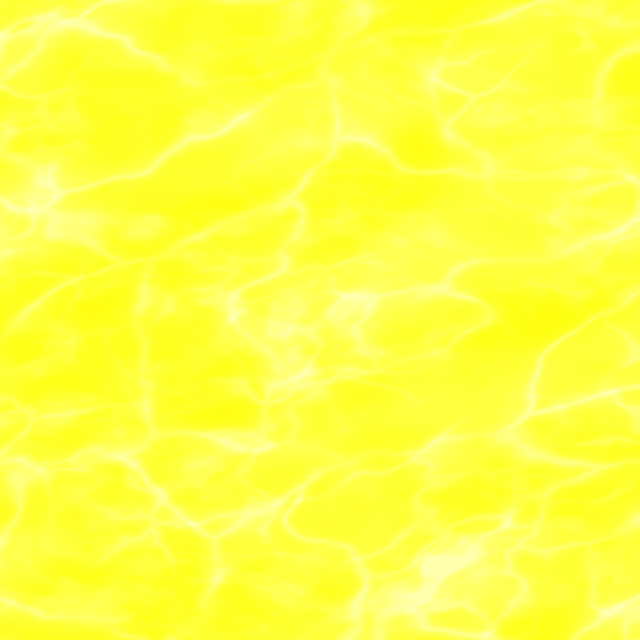
Reproduce this texture procedurally as a Shadertoy shader.

```glsl
// Sunlit water caustics in yellow: a net of soft bright filaments over mottled water.
// Filaments are borders of warped, slanted Voronoi cells at two scales; noise fades
// them in and out and adds cloudy patches and thin wisps.

const vec3 DEEP_YELLOW = vec3(1.0, 1.0, 0.0);
const vec3 WHITE = vec3(1.0);
const float SLANT = 0.30;

float hash(vec2 p) {
    return fract(sin(dot(p, vec2(127.1, 311.7))) * 43758.545);
}

vec2 hash2(vec2 p) {
    return vec2(hash(p), hash(p + vec2(37.2, 17.9)));
}

float noise(vec2 p) {
    vec2 cell = floor(p);
    vec2 f = fract(p);
    f = f * f * f * (f * (f * 6.0 - 15.0) + 10.0);
    float low = mix(hash(cell), hash(cell + vec2(1.0, 0.0)), f.x);
    float high = mix(hash(cell + vec2(0.0, 1.0)), hash(cell + 1.0), f.x);
    return mix(low, high, f.y);
}

float fbm(vec2 p) {
    float sum = 0.0;
    float amplitude = 0.533;
    for (int i = 0; i < 4; i++) {
        sum += amplitude * noise(p);
        p = mat2(0.8, 0.6, -0.6, 0.8) * p * 2.03 + 11.3;
        amplitude *= 0.5;
    }
    return sum;
}

vec2 rotate(vec2 p, float angle) {
    float c = cos(angle);
    float s = sin(angle);
    return vec2(c * p.x + s * p.y, c * p.y - s * p.x);
}

vec2 warp(vec2 p, float amount) {
    return p + amount * (vec2(fbm(p * 0.9 + 3.7), fbm(p * 0.9 + 41.3)) - 0.5);
}

// Distance to the nearest Voronoi border
float borderDistance(vec2 p) {
    vec2 cell = floor(p);
    vec2 f = fract(p);
    vec2 nearest = vec2(8.0);
    for (int y = -1; y <= 1; y++)
    for (int x = -1; x <= 1; x++) {
        vec2 offset = vec2(x, y);
        vec2 toSite = offset + hash2(cell + offset) - f;
        if (dot(toSite, toSite) < dot(nearest, nearest)) nearest = toSite;
    }
    float border = 8.0;
    for (int y = -2; y <= 2; y++)
    for (int x = -2; x <= 2; x++) {
        vec2 offset = vec2(x, y);
        vec2 toSite = offset + hash2(cell + offset) - f;
        vec2 gap = toSite - nearest;
        if (dot(gap, gap) > 0.0001)
            border = min(border, dot(0.5 * (toSite + nearest), normalize(gap)));
    }
    return border;
}

// Soft line with a rounded peak and a wide glow
float filament(float d, float width) {
    return width * width / (width * width + d * d);
}

// Thin curved streaks along the middle level of the noise
float wisps(vec2 p) {
    float ridge = 1.0 - abs(2.0 * fbm(p) - 1.0);
    return pow(ridge, 7.0);
}

void mainImage(out vec4 fragColor, in vec2 fragCoord) {
    vec2 uv = fragCoord / iResolution.xy;
    vec2 slanted = rotate(uv, SLANT) + 2.0;

    // Main net and a finer, fainter one
    vec2 coarse = warp(slanted * vec2(2.7, 4.9), 1.5);
    vec2 fine = warp(slanted * vec2(5.2, 9.5) + 23.0, 1.8);
    float mainNet = filament(borderDistance(coarse), 0.042);
    float fineNet = filament(borderDistance(fine), 0.07);

    // Uneven brightness along the filaments
    float mainStrength = mix(0.3, 1.0, smoothstep(0.25, 0.7, fbm(uv * vec2(6.0, 9.0) + 5.0)));
    float fineStrength = smoothstep(0.42, 0.72, fbm(uv * vec2(4.0, 6.0) + 61.0));

    // Mottled water
    float cloud = smoothstep(0.25, 0.78, fbm(slanted * vec2(4.0, 8.0) + 17.0));
    float streaks = wisps(warp(uv * vec2(4.5, 10.0) + 31.0, 1.2));
    float patches = smoothstep(0.55, 0.85, fbm(uv * vec2(9.0, 17.0) + 83.0));

    float light = 0.065 + 0.17 * cloud + 0.34 * mainNet * mainStrength
                + 0.24 * fineNet * fineStrength + 0.09 * streaks + 0.16 * patches;
    fragColor = vec4(mix(DEEP_YELLOW, WHITE, clamp(light, 0.06, 0.68)), 1.0);
}
```
